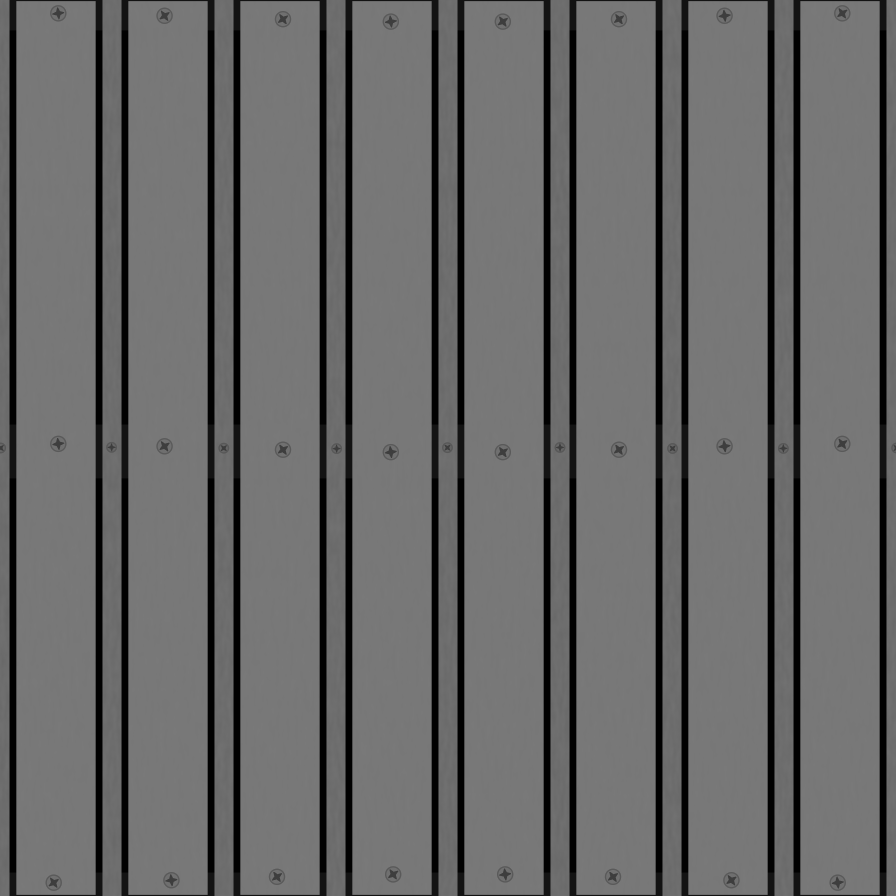
Reproduce this texture map procedurally as a Shadertoy shader.

```glsl
// Grey vertical boards and narrow slats over dark gaps, screwed to hidden joists.

const float BOARDS = 8.0;            // repeats across; one cell is the length unit
const float BOARD_HALF = 0.3542;     // half widths, in cells
const float SLAT_HALF = 0.0850;
const float BOARD_END = 0.010;       // dark line left at each board end
const float JOIST_HALF = 0.240;
const float JOIST_STEP = 4.0;
const float JOIST_Y = 3.969;
const float BOARD_SCREW = 0.073;     // screw radii
const float SLAT_SCREW = 0.048;
const float END_INSET = 0.156;       // mean distance of end screws from the edge
const float JITTER_X = 0.031;
const float JITTER_Y = 0.040;

const vec3 BOARD_COLOR = vec3(0.470);
const vec3 SLAT_COLOR = vec3(0.428);
const vec3 JOIST_COLOR = vec3(0.075);
const vec3 GAP_COLOR = vec3(0.005);
const float GRAIN_BOARD = 0.006;
const float GRAIN_SLAT = 0.022;
const float TAU = 6.2831853;

// Pixel coverage of a signed distance, with px the pixel size in cells.
float coverage(float d, float px) {
    return clamp(0.5 - d / px, 0.0, 1.0);
}

vec2 gradient(vec2 cell, vec2 period) {
    cell = mod(cell, period);
    float h = fract(sin(dot(cell, vec2(127.1, 311.7))) * 43758.5);
    return vec2(cos(TAU * h), sin(TAU * h));
}

// Gradient noise that wraps after the given number of lattice cells.
float gradientNoise(vec2 p, vec2 period) {
    vec2 i = floor(p), f = fract(p);
    vec2 u = f * f * f * (f * (f * 6.0 - 15.0) + 10.0);
    vec2 e = vec2(0.0, 1.0);
    float a = dot(gradient(i, period), f);
    float b = dot(gradient(i + e.yx, period), f - e.yx);
    float c = dot(gradient(i + e.xy, period), f - e.xy);
    float d = dot(gradient(i + e.yy, period), f - e.yy);
    return mix(mix(a, b, u.x), mix(c, d, u.x), u.y);
}

// Flat screw head: shaded disc, thin rim and a tapered cross recess.
vec3 drawScrew(vec3 color, vec2 p, float radius, float tilt, float px) {
    float r = length(p);
    float c = cos(tilt), s = sin(tilt);
    vec2 q = abs(mat2(c, -s, s, c) * p);
    if (q.y > q.x) q = q.yx;
    float arm = 0.72 * radius;
    float recess = max(q.y - 0.27 * radius * (1.2 - q.x / arm), q.x - arm);
    float rim = abs(r - radius + 0.006) - 0.006;
    color = mix(color, color * 0.93, coverage(r - radius, px));
    color = mix(color, vec3(0.33), 0.8 * coverage(rim, px));
    return mix(color, vec3(0.22), 0.9 * coverage(recess, px));
}

// Small placement drift of the screws from board to board.
vec2 screwDrift(float board) {
    float k = board - 0.5 * (BOARDS - 1.0);
    return vec2(-JITTER_X * cos(2.45 * k), JITTER_Y * cos(TAU * k / BOARDS));
}

float screwTilt(float board) {
    return 0.45 - 0.32 * cos(TAU * board / 3.0);
}

void mainImage(out vec4 fragColor, in vec2 fragCoord) {
    vec2 uv = fragCoord / iResolution.xy;
    vec2 p = uv * BOARDS;
    float px = BOARDS / iResolution.y;
    float board = floor(p.x);
    float slat = mod(floor(p.x + 0.5), BOARDS);
    float boardX = fract(p.x) - 0.5;
    float slatX = fract(p.x + 0.5) - 0.5;

    // Fine lengthwise grain
    float grain = gradientNoise(uv * vec2(192.0, 40.0), vec2(192.0, 40.0))
                + 0.5 * gradientNoise(uv * vec2(256.0, 128.0), vec2(256.0, 128.0));

    // Joists seen through the gaps
    float joistY = mod(p.y - JOIST_Y + 0.5 * JOIST_STEP, JOIST_STEP) - 0.5 * JOIST_STEP;
    vec3 color = mix(GAP_COLOR, JOIST_COLOR, coverage(abs(joistY) - JOIST_HALF, px));

    // Slats, each with one small screw at mid height
    vec3 slatColor = SLAT_COLOR + GRAIN_SLAT * grain;
    vec2 slatDrift = 0.006 * vec2(cos(2.2 * slat), sin(1.7 * slat));
    vec2 slatPoint = vec2(slatX, p.y - 0.5 * BOARDS) - slatDrift;
    float slatTilt = 0.4 + 0.38 * cos(0.5 * TAU * slat);
    slatColor = drawScrew(slatColor, slatPoint, SLAT_SCREW, slatTilt, px);
    color = mix(color, slatColor, coverage(abs(slatX) - SLAT_HALF, px));

    // Boards, each with screws at the bottom, middle and top
    vec3 boardColor = BOARD_COLOR + GRAIN_BOARD * grain;
    vec2 drift = screwDrift(board);
    for (int row = 0; row < 3; row++) {
        float side = row == 0 ? 1.0 : -1.0;
        float y = mix(END_INSET, BOARDS - END_INSET, 0.5 * float(row));
        float index = row == 0 ? BOARDS - 1.0 - board : board;
        vec2 center = vec2(-side * drift.x, y - side * drift.y * -1.0);
        boardColor = drawScrew(boardColor, vec2(boardX, p.y) - center, BOARD_SCREW, screwTilt(index), px);
    }
    float boardEnd = abs(p.y - 0.5 * BOARDS) - 0.5 * BOARDS + BOARD_END;
    float boardMask = coverage(abs(boardX) - BOARD_HALF, px) * coverage(boardEnd, px);
    color = mix(color, boardColor, boardMask);

    fragColor = vec4(color, 1.0);
}
```
